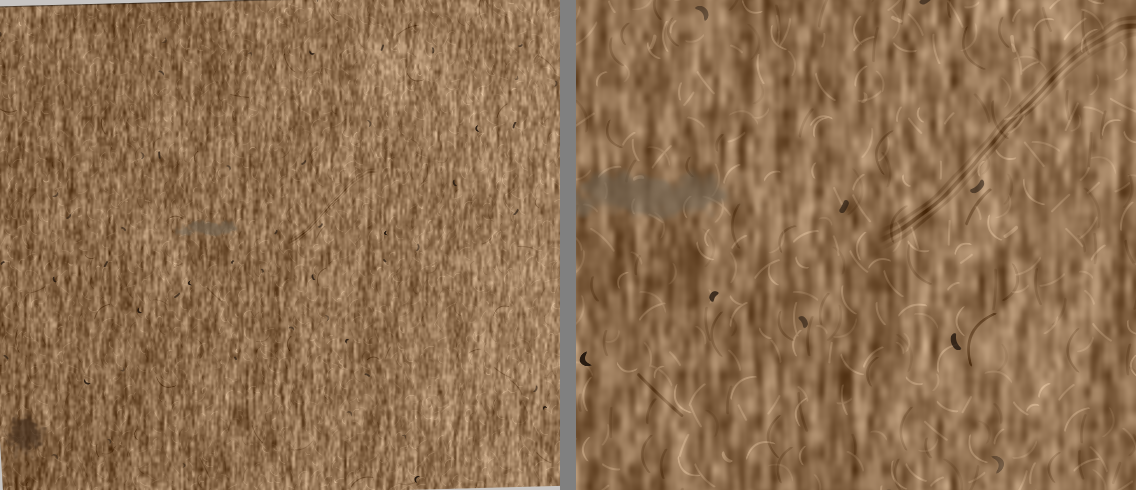
Left, the full canvas; right, a detail of the centre.
Reproduce this texture procedurally as a Shadertoy shader.

```glsl
#define PAPER vec3(0.572, 0.446, 0.320)
#define BACKDROP vec3(0.78, 0.77, 0.76)
#define INK vec3(0.13, 0.085, 0.05)
#define GRAIN_FREQ vec2(125.0, 21.0)
#define PULP_FREQ vec2(210.0, 95.0)
#define GRAIN_DEPTH 0.25
#define RELIEF 0.17
#define PULP_DEPTH 0.20
#define FIBRE_LIGHT 0.12
#define HAIR_DARK 0.17

vec3 hash3(vec2 p) {
    vec3 q = fract(p.xyx * vec3(0.1031, 0.1030, 0.0973));
    q += dot(q, q.yxz + 33.33);
    return fract((q.xxy + q.yzz) * q.zyx);
}

// Value noise centred on zero
float noise(vec2 p) {
    vec2 i = floor(p), f = fract(p);
    f = f * f * (3.0 - 2.0 * f);
    float low = mix(hash3(i).x, hash3(i + vec2(1, 0)).x, f.x);
    float high = mix(hash3(i + vec2(0, 1)).x, hash3(i + vec2(1, 1)).x, f.x);
    return mix(low, high, f.y) - 0.5;
}

float coverage(float dist, float halfWidth) {
    return clamp((halfWidth - dist) * iResolution.y + 0.5, 0.0, 1.0);
}

// Upright furrows, slightly wavy
float grain(vec2 p) {
    p.x += 0.006 * noise(p * vec2(22.0, 18.0));
    return 0.65 * noise(p * GRAIN_FREQ) + 0.35 * noise(p * GRAIN_FREQ * vec2(1.6, 2.1) + 37.0);
}

// Scattered bent strands, one candidate per cell; turn is the angle spread
float strands(vec2 p, float cells, float chance, float turn, float reach, float halfWidth, float seed) {
    vec2 home = floor(p * cells);
    float ink = 0.0;
    for (int y = -1; y <= 1; y++)
    for (int x = -1; x <= 1; x++) {
        vec2 cell = home + vec2(x, y);
        vec3 place = hash3(cell + seed), kind = hash3(cell + seed + 71.0);
        if (kind.x > chance) continue;
        float a = 1.571 + (place.z - 0.5) * turn;
        vec2 q = p - (cell + place.xy) / cells;
        q = vec2(dot(q, vec2(cos(a), sin(a))), dot(q, vec2(-sin(a), cos(a))));
        float halfLength = reach * mix(0.35, 1.0, kind.y);
        q.y += (kind.z - 0.5) * q.x * q.x / halfLength;
        float dist = length(vec2(max(abs(q.x) - halfLength, 0.0), q.y));
        ink = max(ink, coverage(dist, halfWidth) * mix(0.4, 1.0, kind.z));
    }
    return ink;
}

// Long S-shaped hair across the middle
float longHair(vec2 p) {
    float curve = 0.50 + 0.15 * smoothstep(0.57, 0.77, p.x);
    float span = smoothstep(0.585, 0.60, p.x) * smoothstep(0.772, 0.76, p.x);
    float dist = 0.7 * abs(p.y - curve + 0.004 * noise(p * 60.0));
    float broken = 0.65 + 0.7 * noise(p * 24.0);
    return span * broken * (coverage(dist, 0.0012) + 0.5 * coverage(abs(dist - 0.004), 0.001));
}

// Soft patch with a ragged rim
float patchMask(vec2 p, vec2 centre, vec2 radius) {
    float r = length((p - centre) / radius) + 0.7 * noise(p * 65.0) + 0.5 * noise(p * 150.0);
    return smoothstep(1.1, 0.45, r);
}

void mainImage(out vec4 fragColor, in vec2 fragCoord) {
    vec2 p = fragCoord / iResolution.y;

    // Furrows lit from the side, over fine pulp
    float furrow = grain(p);
    float slope = furrow - grain(p + vec2(0.0025, -0.002));
    float tone = GRAIN_DEPTH * furrow + RELIEF * slope;
    tone += PULP_DEPTH * noise(p * PULP_FREQ) + 0.08 * noise(p.yx * 170.0 + 9.0);
    tone += 0.07 * noise(p * 9.0) + 0.05 * noise(p * 30.0);

    // Brighter toward the right, dim lower left corner
    tone += 0.07 * (smoothstep(0.0, 1.15, p.x) - 0.5);
    tone -= 0.05 * smoothstep(0.45, 0.0, length(p));

    // Pale fibres and dark hairs
    tone += FIBRE_LIGHT * strands(p, 48.0, 0.75, 2.6, 0.011, 0.0007, 5.0);
    tone += 0.16 * strands(p, 24.0, 0.18, 3.1, 0.005, 0.0012, 211.0);
    tone -= 0.08 * strands(p, 34.0, 0.6, 1.0, 0.015, 0.0009, 133.0);
    tone -= HAIR_DARK * strands(p, 9.0, 0.6, 3.1, 0.024, 0.0010, 307.0);
    tone -= 0.19 * longHair(p);
    vec3 color = PAPER + tone * vec3(1.0, 1.0, 0.97);

    // Specks, stain and grey smudge
    float specks = strands(p, 10.0, 0.42, 2.4, 0.0055, 0.0019, 401.0);
    color = mix(color, INK, 0.95 * specks);
    color = mix(color, INK * 1.8, 0.65 * patchMask(p, vec2(0.052, 0.112), vec2(0.038, 0.040)));
    float smudge = patchMask(p, vec2(0.43, 0.535), vec2(0.068, 0.016));
    color = mix(color, vec3(0.42, 0.38, 0.32), 0.55 * smudge);

    // Sheet edges, slightly askew
    float inside = min(0.987 + 0.026 * p.x - p.y, p.y - 0.027 * (p.x - 0.83));
    inside = min(inside, p.x - 0.006 + 0.06 * p.y);
    color *= 1.0 - 0.5 * smoothstep(0.004, 0.0, inside) * step(0.5, p.y);
    color = mix(BACKDROP, color, coverage(-inside, 0.0));

    fragColor = vec4(clamp(color, 0.0, 1.0), 1.0);
}
```
